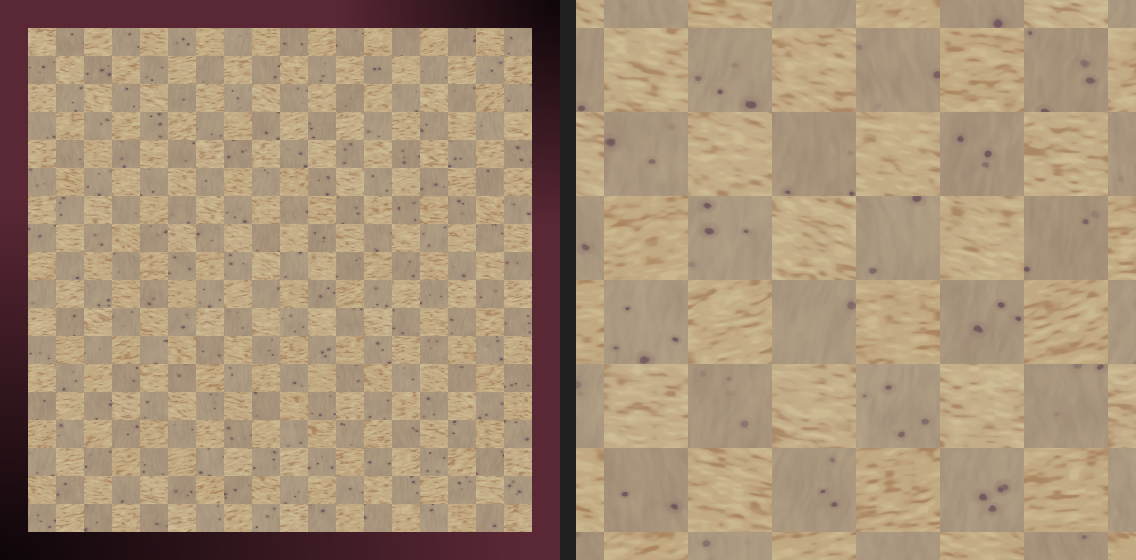
Left: the whole. Right: its middle third, enlarged.
Reproduce this pattern procedurally as a three.js fragment shader.

```glsl
// Wooden checkerboard of 18 by 18 squares, pale flecked and grey knotted, in a shaded maroon frame.
varying vec2 vUv;

float hash(vec2 p) {
  vec3 q = fract(p.xyx * vec3(0.1031, 0.1030, 0.0973));
  q += dot(q, q.yzx + 33.33);
  return fract((q.x + q.y) * q.z);
}

float noise(vec2 p) {
  vec2 i = floor(p), f = fract(p);
  f *= f * (3.0 - 2.0 * f);
  return mix(mix(hash(i), hash(i + vec2(1, 0)), f.x),
             mix(hash(i + vec2(0, 1)), hash(i + vec2(1, 1)), f.x), f.y);
}

// Triangle wave crossing zero at every whole number
vec2 triangle(vec2 p) {
  return abs(fract((p - 0.5) * 0.5) - 0.5) * 2.0 - 0.5;
}

// Short flecks along a mostly level grain
vec3 paleWood(vec2 q, vec2 cell) {
  vec2 seed = cell * 37.0;
  float slope = (hash(cell + 5.0) - 0.5) * 0.5;
  q.y += slope * q.x + 0.05 * noise(q * 5.0 + seed);
  float fleck = noise(q * vec2(5.0, 17.0) + seed);
  float fine = noise(q * vec2(10.0, 26.0) + seed + 9.0);
  float grain = 0.65 * fleck + 0.35 * fine;
  vec3 wood = mix(vec3(0.67, 0.53, 0.39), vec3(0.76, 0.67, 0.52), smoothstep(0.12, 0.46, grain));
  wood = mix(wood, vec3(0.80, 0.73, 0.57), smoothstep(0.5, 0.85, grain));
  return wood + (hash(cell + 2.0) - 0.5) * vec3(0.01, 0.02, 0.03);
}

// Soft upright grain with a few purple knots
vec3 greyWood(vec2 q, vec2 cell) {
  vec2 seed = cell * 41.0;
  float lean = (hash(cell + 7.0) - 0.5) * 0.6;
  vec2 g = vec2(q.x + lean * q.y + 0.08 * noise(q * 4.0 + seed), q.y);
  float grain = 0.6 * noise(g * vec2(14.0, 3.5) + seed) + 0.4 * noise(g * vec2(24.0, 9.0) + seed);
  float cloud = noise(q * 2.5 + seed + 3.0);
  vec3 wood = mix(vec3(0.62, 0.54, 0.46), vec3(0.70, 0.63, 0.52), 0.65 * grain + 0.35 * cloud);
  wood += (hash(cell + 4.0) - 0.5) * vec3(0.02, 0.03, 0.03);
  for (int i = 0; i < 4; i++) {
    vec2 id = cell + 13.0 * float(i + 1);
    vec2 center = vec2(hash(id), hash(id + 61.0));
    float radius = mix(0.035, 0.075, hash(id + 29.0));
    float d = length((q - center) * vec2(0.9, 1.15)) + 0.03 * (noise(q * 16.0 + seed) - 0.5);
    float strength = smoothstep(0.15, 0.8, hash(id + 83.0));
    wood = mix(wood, vec3(0.59, 0.49, 0.44), 0.5 * strength * smoothstep(radius * 2.2, radius, d));
    wood = mix(wood, vec3(0.42, 0.32, 0.35), 0.85 * strength * smoothstep(radius, radius * 0.45, d));
  }
  return wood;
}

// Maroon fading to near black at two opposite corners
vec3 frame(vec2 uv) {
  float lower = length(uv / vec2(0.92, 0.64));
  float upper = length((1.0 - uv) / 0.4);
  float light = clamp(min(lower, upper), 0.0, 1.0);
  return mix(vec3(0.05, 0.02, 0.03), vec3(0.35, 0.155, 0.205), light);
}

void main() {
  vec2 p = vUv * 20.0;
  float w = fwidth(p.x);
  vec2 cell = floor(p), q = fract(p);

  // Alternating squares
  vec2 side = clamp(triangle(p) / w, -0.5, 0.5) * 2.0;
  vec3 board = mix(paleWood(q, cell), greyWood(q, cell), 0.5 + 0.5 * side.x * side.y);

  // Board inside the frame
  vec2 fromCenter = abs(p - 10.0);
  float edge = max(fromCenter.x, fromCenter.y) - 9.0;
  float inside = clamp(0.5 - edge / w, 0.0, 1.0);
  gl_FragColor = vec4(mix(frame(vUv), board, inside), 1.0);
}
```
